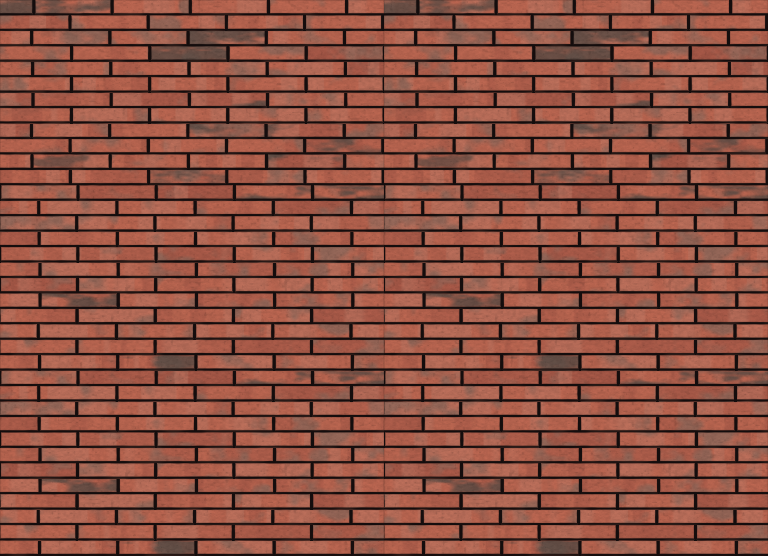
Write a Shadertoy shader that draws this texture.

```glsl
// Running-bond wall of long, thin red bricks with near-black joints.
// Two panels across and three blocks of courses down share seeded tiles; the
// top block uses another seed. Hash and value noise give firing marks and soot.

const float ROWS = 36.0;          // courses on the canvas
const float BLOCK_ROWS = 12.0;    // courses in one block
const float PANEL_WIDTH = 24.9;   // panel width, in course heights
const float PITCH = 5.07;         // brick length plus joint
const float BED_HALF = 0.072;     // half height of a bed joint
const float HEAD_HALF = 0.105;    // half width of a head joint

const vec3 CLAY = vec3(0.70, 0.382, 0.302);
const vec3 DEEP_RED = vec3(0.61, 0.32, 0.26);
const vec3 PALE_CLAY = vec3(0.71, 0.44, 0.365);
const vec3 ASH = vec3(0.53, 0.385, 0.335);
const vec3 SOOT = vec3(0.33, 0.28, 0.255);
const vec3 JOINT_DARK = vec3(0.08, 0.05, 0.05);
const vec3 JOINT_BROWN = vec3(0.22, 0.14, 0.12);

float hash(vec2 p) {
    vec3 q = fract(vec3(p.xyx) * 0.1031);
    q += dot(q, q.yzx + 33.33);
    return fract((q.x + q.y) * q.z);
}

float noise(vec2 p) {
    vec2 cell = floor(p);
    vec2 f = fract(p);
    f = f * f * (3.0 - 2.0 * f);
    float low = mix(hash(cell), hash(cell + vec2(1.0, 0.0)), f.x);
    float high = mix(hash(cell + vec2(0.0, 1.0)), hash(cell + 1.0), f.x);
    return mix(low, high, f.y);
}

float fbm(vec2 p) {
    float sum = 0.0;
    float gain = 0.5;
    for (int i = 0; i < 3; i++) {
        sum += gain * noise(p);
        p = p * 2.1 + 17.3;
        gain *= 0.5;
    }
    return sum / 0.875;
}

// Face colour at a point of one brick; id selects its firing.
vec3 brickFace(vec2 p, vec2 id) {
    float firing = hash(id);
    float sootiness = hash(id + 41.7);
    vec2 q = p + 60.0 * vec2(hash(id + 7.1), hash(id + 13.9));

    vec3 color = mix(CLAY, DEEP_RED, 0.8 * smoothstep(0.7, 1.0, firing));

    // Upright bands left where bricks lay against each other in the kiln
    float band = noise(vec2(q.x * 0.9, id.y * 3.7));
    color = mix(color, PALE_CLAY, 0.6 * smoothstep(0.58, 0.68, band));
    color = mix(color, DEEP_RED, 0.45 * smoothstep(0.32, 0.24, band));

    // Ashen clouds on many bricks, sooty smears on a few
    float cloud = fbm(q * vec2(0.5, 0.6));
    color = mix(color, ASH, 0.8 * smoothstep(0.54, 0.76, cloud));
    float smear = fbm(q * vec2(0.4, 1.3) + 23.0);
    float sooty = smoothstep(0.86, 0.92, sootiness);
    color = mix(color, SOOT, 0.8 * sooty * smoothstep(0.4, 0.66, smear));

    // Fine grain and faint pits
    float grain = fbm(q * vec2(5.0, 8.0)) - 0.5;
    float pit = smoothstep(0.76, 0.92, noise(q * vec2(5.0, 7.0) + 5.0));
    return color * (1.0 + 0.16 * grain - 0.07 * pit);
}

void mainImage(out vec4 fragColor, in vec2 fragCoord) {
    vec2 uv = fragCoord / iResolution.xy;
    float pixel = ROWS / iResolution.y;

    // Course number and place within its panel, counted from the top
    float depth = (1.0 - uv.y) * ROWS;
    float course = floor(depth);
    float top = 1.0 - step(BLOCK_ROWS, course);
    float row = mod(course, BLOCK_ROWS);
    float x = fract(uv.x * 2.0) * PANEL_WIDTH;
    float y = fract(depth);
    float seed = row + top * 57.0;

    // Alternate courses shift by half a brick; the top block is offset again
    float shifted = mod(row + top, 2.0);
    float jitter = 0.16 * (hash(vec2(seed, 3.0)) - 0.5);
    float firstJoint = 5.02 - 2.47 * shifted - 0.43 * top + jitter;
    float column = floor((x - firstJoint) / PITCH);
    float along = x - firstJoint - column * PITCH;

    // Signed distances to joints; arrises are straight and barely chipped
    vec2 place = vec2(x, row + y + top * 31.0);
    float chip = 0.016 * (noise(place * vec2(2.0, 4.0)) - 0.5);
    float head = min(along, PITCH - along) - HEAD_HALF + chip;
    float bedOffset = abs(y - 0.93);
    float bed = min(bedOffset, 1.0 - bedOffset) - BED_HALF + chip;
    float edge = min(head, bed);

    vec3 face = brickFace(place, vec2(column + 9.0, seed + 2.0));
    face *= mix(0.9, 1.0, smoothstep(0.0, 0.1, edge));
    float seam = min(x, PANEL_WIDTH - x);
    face *= 1.0 - 0.12 * (1.0 - smoothstep(0.0, 0.05 + pixel, seam));

    // Head joints stay black; bed joints show some brown mortar
    float mortar = noise(place * vec2(0.8, 3.0) + 71.0);
    float brown = 0.6 * smoothstep(0.45, 0.95, mortar) * step(bed, head);
    vec3 joint = mix(JOINT_DARK, JOINT_BROWN, brown);
    float cover = smoothstep(-0.6 * pixel, 0.6 * pixel, edge);
    fragColor = vec4(mix(joint, face, cover), 1.0);
}
```
